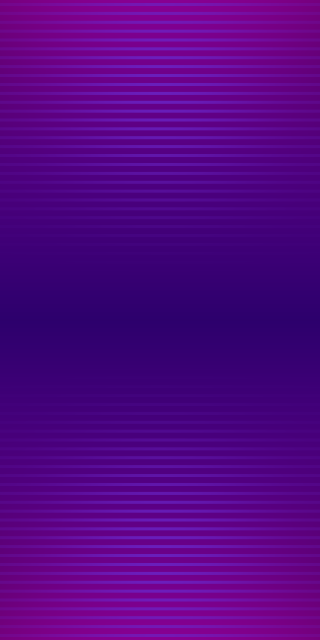
Reproduce this background procedurally as a Shadertoy shader.

```glsl
// Magenta to indigo vertical gradient with glowing violet scanlines that fade at the middle.

const vec3 INDIGO = vec3(0.175, 0.0, 0.425);
const vec3 PURPLE = vec3(0.325, 0.0, 0.510);
const vec3 MAGENTA = vec3(0.535, 0.0, 0.570);
const vec3 LINE_COLOR = vec3(0.41, 0.15, 0.79);

const float LINE_COUNT = 72.0;
const float LINE_HALF_WIDTH = 0.17;  // fraction of one line period
const float LINE_STRENGTH = 0.78;
const float FADE_START = 0.06;       // distance from the middle height
const float FADE_END = 0.36;
const float EDGE_LINE_STRENGTH = 0.28;
const float EDGE_SHADE = 0.14;

// Three-stop gradient, mirrored around the middle height
vec3 backdrop(float dist) {
    float t = dist * 4.0;
    vec3 inner = mix(INDIGO, PURPLE, clamp(t, 0.0, 1.0));
    return mix(inner, MAGENTA, clamp(t - 1.0, 0.0, 1.0));
}

// Antialiased horizontal stripe, centred in each period
float scanline(float y) {
    float dist = abs(fract(y * LINE_COUNT) - 0.5);
    float blur = max(0.5 * LINE_COUNT / iResolution.y, 0.03);
    return 1.0 - smoothstep(LINE_HALF_WIDTH - blur, LINE_HALF_WIDTH + blur, dist);
}

void mainImage(out vec4 fragColor, in vec2 fragCoord) {
    vec2 uv = fragCoord / iResolution.xy;
    float dist = abs(uv.y - 0.5);
    float side = abs(uv.x - 0.5) * 2.0;

    // Gradient, shaded toward the sides of the bright ends
    vec3 color = backdrop(dist);
    color *= 1.0 - EDGE_SHADE * side * side * smoothstep(0.1, 0.45, dist);

    // Lines, strongest along the central axis
    float fade = smoothstep(FADE_START, FADE_END, dist);
    fade *= 1.0 - 0.2 * smoothstep(0.4, 0.5, dist);
    float glow = mix(1.0, EDGE_LINE_STRENGTH, smoothstep(0.0, 1.0, side));
    color = mix(color, LINE_COLOR, scanline(uv.y) * fade * glow * LINE_STRENGTH);

    fragColor = vec4(color, 1.0);
}
```
